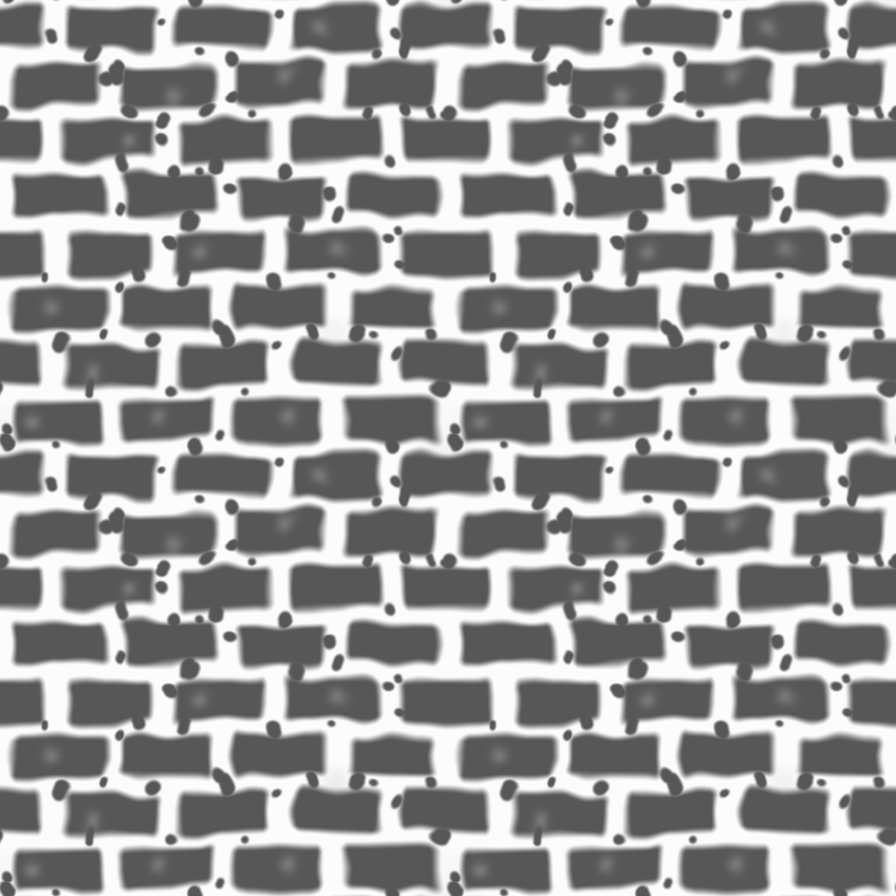
A Shadertoy shader for this pattern:

```glsl
// Rough dark bricks in running bond on white mortar, with soft wobbly edges,
// ink specks along the joints and smudged patches. Bricks are rounded boxes and
// specks are short capsules; every hash wraps after 4 bricks by 8 courses.

float hash(vec2 p) {
    return fract(sin(dot(p, vec2(127.1, 311.7))) * 43758.5);
}

vec2 hash2(vec2 p) {
    return vec2(hash(p), hash(p + 37.3));
}

// Value noise that wraps after a whole number of cells
float noise(vec2 p, float period) {
    vec2 i = floor(p), f = fract(p);
    f = f * f * (3.0 - 2.0 * f);
    vec2 a = mod(i, period), b = mod(i + 1.0, period);
    return mix(mix(hash(a), hash(vec2(b.x, a.y)), f.x),
               mix(hash(vec2(a.x, b.y)), hash(b), f.x), f.y);
}

float roundedBox(vec2 p, vec2 halfSize, float radius) {
    vec2 d = abs(p) - halfSize + radius;
    return length(max(d, 0.0)) + min(max(d.x, d.y), 0.0) - radius;
}

float capsule(vec2 p, vec2 axis, float radius) {
    float t = clamp(dot(p, axis) / max(dot(axis, axis), 1e-4), 0.0, 1.0);
    return length(p - axis * t) - radius;
}

void mainImage(out vec4 fragColor, in vec2 fragCoord) {
    // One unit is a course height; a brick cell is two units wide
    vec2 p = fragCoord / iResolution.xy * 16.0;
    float pixel = 16.0 / iResolution.y;

    // Hand-cut wobble of all outlines
    vec2 wobble = vec2(noise(p * 2.0, 16.0), noise(p * 2.0 + 5.0, 16.0)) - 0.5;
    vec2 q = p + 0.17 * wobble;

    float brick = 1e3, speck = 1e3, blemish = 0.0;
    for (int dy = -1; dy <= 1; dy++)
    for (int dx = -1; dx <= 1; dx++) {
        float row = floor(p.y) + float(dy);
        float stagger = mod(row, 2.0);
        float col = floor(0.5 * (p.x + stagger)) + float(dx);
        vec2 id = mod(vec2(col, row), vec2(4.0, 8.0));
        vec2 d = q - vec2(2.0 * col + 1.0 - stagger, row + 0.5);

        // Brick with its own offset, size and tilt
        vec2 b = d - (hash2(id + 11.0) - 0.5) * vec2(0.12, 0.1);
        b.y += (hash(id + 23.0) - 0.5) * 0.09 * b.x;
        vec2 halfSize = vec2(0.79, 0.37) + (hash2(id + 51.0) - 0.5) * vec2(0.08, 0.07);
        brick = min(brick, roundedBox(b, halfSize, 0.11));

        // Pale worn spot on a few bricks
        vec2 spot = b - (hash2(id + 67.0) - 0.5) * vec2(1.0, 0.4);
        blemish += step(0.75, hash(id + 71.0)) * exp(-dot(spot, spot) * 45.0);

        // Specks scattered around the brick outline
        for (int k = 0; k < 4; k++) {
            vec2 seed = id + 9.7 * float(k + 9);
            if (hash(seed) > 0.52) continue;
            vec2 edge = 2.0 * hash2(seed + 3.1) - 1.0;
            edge /= max(max(abs(edge.x), abs(edge.y)), 0.01);
            float stretch = 0.22 * pow(hash(seed + 5.3), 3.0);
            vec2 axis = stretch * vec2(hash(seed + 7.9) - 0.5, 0.9);
            float radius = mix(0.06, 0.135, hash(seed + 13.7));
            speck = min(speck, capsule(d - edge * vec2(0.91, 0.47), axis, radius));
        }
    }

    // Smudged patches widen the brick edge and grey the mortar
    float smudge = smoothstep(0.68, 0.95, noise(p * 0.5 + 2.0, 4.0) * 0.75
                                        + noise(p, 8.0) * 0.25);
    float soft = mix(0.075, 0.2, smudge) + 0.5 * pixel;
    float grain = noise(p * vec2(3.0, 2.0), 48.0);
    float mortar = 0.99 - 0.38 * smudge * (0.4 + 0.6 * grain);

    // Ink coverage
    float face = 0.34 + 0.13 * min(blemish, 1.0) + 0.04 * smudge * grain;
    float shade = mix(mortar, face, 1.0 - smoothstep(-soft, soft, brick));
    float dotSoft = 0.03 + 0.5 * pixel;
    shade = mix(shade, 0.34, 1.0 - smoothstep(-dotSoft, dotSoft, speck));
    fragColor = vec4(vec3(shade), 1.0);
}
```
